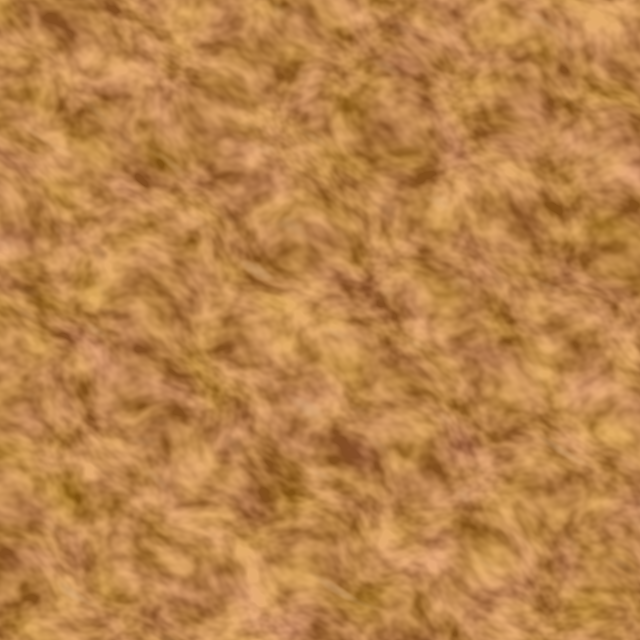
Write a Shadertoy shader that draws this texture.

```glsl
// Soft, blurry dry-grass ground in ochre and tan, with slightly slanted clumps.
#define GRAIN_SCALE 25.0
#define GRAIN_STRETCH 1.35
#define SLANT -0.55
#define WARP 0.012
#define CONTRAST 2.45
#define HUE_SPREAD 1.35
#define MEAN_COLOR vec3(0.732, 0.516, 0.289)
#define TONE_STEP vec3(0.088, 0.083, 0.074)
#define HUE_STEP vec3(0.008, -0.008, 0.046)
#define STRAW_COLOR vec3(0.86, 0.70, 0.52)
#define SHADOW_COLOR vec3(0.52, 0.34, 0.18)

float hash(vec2 p) {
    return fract(sin(dot(p, vec2(127.1, 311.7))) * 43758.5453);
}

mat2 rotation(float angle) {
    float c = cos(angle), s = sin(angle);
    return mat2(c, s, -s, c);
}

// Dot product of a random unit gradient with the offset from its lattice corner
float cornerSlope(vec2 cell, vec2 offset) {
    float angle = 6.28318 * hash(cell);
    return dot(vec2(cos(angle), sin(angle)), offset);
}

float gradientNoise(vec2 p) {
    vec2 cell = floor(p), f = fract(p);
    vec2 fade = f * f * f * (f * (f * 6.0 - 15.0) + 10.0);
    vec2 x = vec2(1.0, 0.0), y = vec2(0.0, 1.0);
    float low = mix(cornerSlope(cell, f), cornerSlope(cell + x, f - x), fade.x);
    float high = mix(cornerSlope(cell + y, f - y), cornerSlope(cell + 1.0, f - 1.0), fade.x);
    return mix(low, high, fade.y);
}

// Clumps, grains and fine fibres, strongest at the grain size
float grassTone(vec2 p) {
    float sum = 0.0;
    float frequency = 0.2;
    for (int i = 0; i < 5; i++) {
        float octave = log2(frequency);
        float weight = exp(-0.22 * octave * octave);
        vec2 q = rotation(0.35 * float(i) - 0.7) * p;
        sum += weight * gradientNoise(q * frequency + 17.3 * float(i));
        frequency *= 2.1;
    }
    return sum;
}

void mainImage(out vec4 fragColor, in vec2 fragCoord) {
    vec2 uv = fragCoord / iResolution.y;

    // Bend the ground gently so that the slant wanders
    vec2 bend = vec2(gradientNoise(uv * 8.0 + 3.1), gradientNoise(uv * 8.0 + 41.7));
    vec2 ground = rotation(-SLANT) * (uv + 2.0 * WARP * bend);
    vec2 grain = ground * GRAIN_SCALE * vec2(1.0 / GRAIN_STRETCH, 1.0);

    // Light and dark grains, with highlights compressed
    float tone = CONTRAST * grassTone(grain);
    tone -= 0.07 * (tone * tone - 0.7);
    tone = clamp(tone, -2.4, 1.9);

    // Drift between yellow-olive and pinkish tan
    float hue = gradientNoise(grain * 0.4 + 71.0) + gradientNoise(grain * 0.9 + 29.0);
    vec3 color = MEAN_COLOR + TONE_STEP * tone + HUE_STEP * HUE_SPREAD * hue;

    // Sparse pale straws and dusky gaps
    float straw = smoothstep(0.38, 0.65, gradientNoise(grain * vec2(0.6, 1.1) + 11.0));
    float gap = smoothstep(0.38, 0.65, gradientNoise(grain * vec2(0.8, 1.1) + 53.0));
    color = mix(color, STRAW_COLOR, 0.4 * straw);
    color = mix(color, SHADOW_COLOR, 0.4 * gap);

    fragColor = vec4(clamp(color, 0.0, 1.0), 1.0);
}
```
